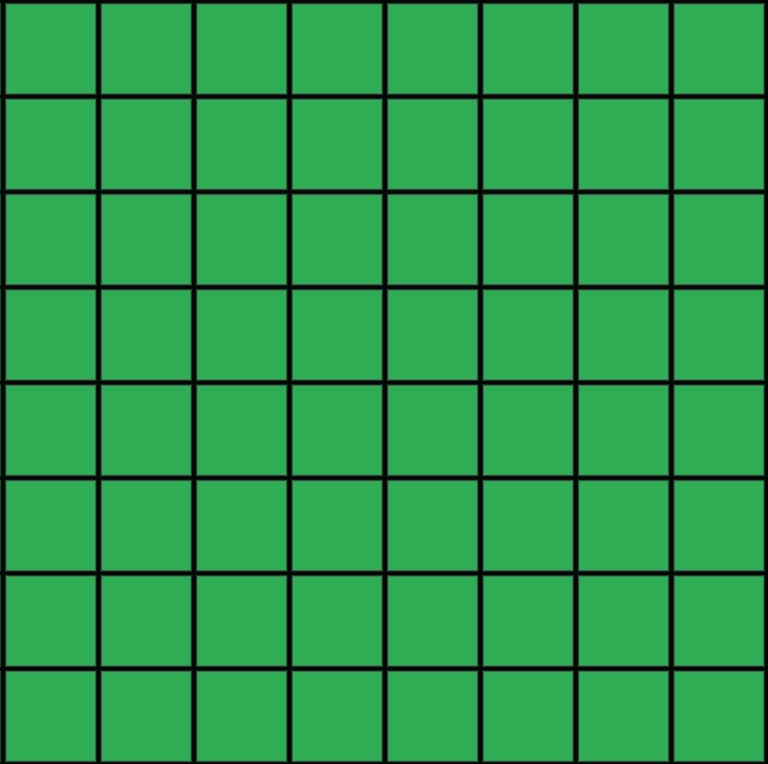
Write a WebGL 1 fragment shader that draws this pattern.

```glsl
precision highp float;

uniform vec2 u_resolution;

const vec2 GRID_CENTER = vec2(0.5012, 0.4992);    // a line crossing, canvas fraction
const vec2 CELL_PITCH = vec2(0.1243, 0.1248);     // eight cells each way
const vec2 LINE_HALF_WIDTH = vec2(0.0036, 0.0033);
const float EDGE_SOFTNESS = 0.0021;
const float FRINGE_START = 0.0012;                // measured from the line edge
const float FRINGE_END = 0.0042;

const vec3 FILL_COLOR = vec3(0.18, 0.68, 0.33);
const vec3 FRINGE_COLOR = vec3(0.28, 0.63, 0.40);
const vec3 LINE_COLOR = vec3(0.015, 0.03, 0.015);

// Distance to the nearest vertical (x) and horizontal (y) grid line
vec2 gridDistance(vec2 uv) {
  vec2 cell = (uv - GRID_CENTER) / CELL_PITCH;
  return abs(fract(cell + 0.5) - 0.5) * CELL_PITCH;
}

void main() {
  float unit = min(u_resolution.x, u_resolution.y);
  vec2 uv = gl_FragCoord.xy / u_resolution;

  // Signed distance to the edge of the nearest line, in short-side units
  vec2 edge = gridDistance(uv) * u_resolution / unit - LINE_HALF_WIDTH;
  float d = min(edge.x, edge.y);

  // Muted fringe beside the lines, then the soft lines themselves
  float softness = max(EDGE_SOFTNESS, 0.75 / unit);
  float fringe = 1.0 - smoothstep(FRINGE_START, FRINGE_END, d);
  float line = 1.0 - smoothstep(-softness, softness, d);

  vec3 color = mix(FILL_COLOR, FRINGE_COLOR, fringe);
  color = mix(color, LINE_COLOR, line);
  gl_FragColor = vec4(color, 1.0);
}
```
